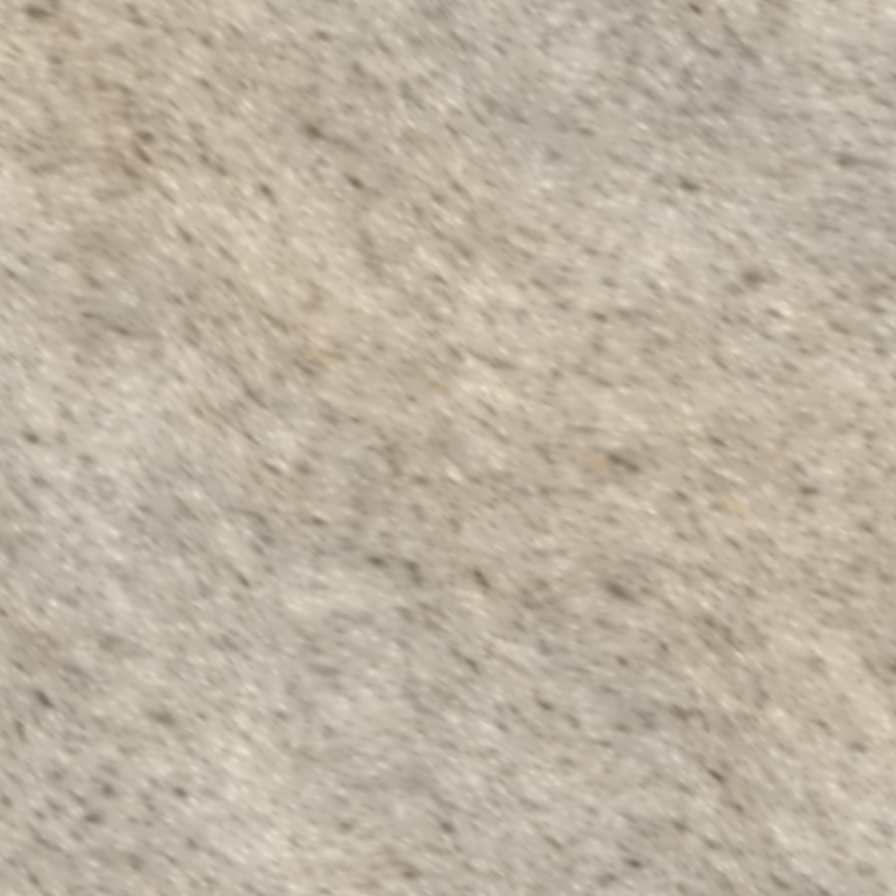
A Shadertoy shader for this texture:

```glsl
const vec3 STONE = vec3(0.752, 0.707, 0.642);
const vec3 WARM_SHIFT = vec3(0.014, 0.002, -0.022);
const vec3 SHADE_TINT = vec3(0.99, 1.0, 1.0);
const vec3 RUST = vec3(0.02, -0.02, -0.06);

const float GRAIN_ANGLE = -0.56;
const float BEND = 0.012;

// Cells per canvas, along and across the grain
const vec2 CLOUD_CELLS = vec2(4.0, 7.0);
const vec2 PATCH_CELLS = vec2(12.0, 24.0);
const vec2 GRAIN_CELLS = vec2(36.0, 80.0);
const vec2 FINE_CELLS = vec2(72.0, 140.0);
const vec2 SPECK_CELLS = vec2(24.0, 44.0);
const vec2 FLECK_CELLS = vec2(48.0, 70.0);
const vec2 BLOT_CELLS = vec2(5.0, 6.0);

const float CLOUD_GAIN = 0.045;
const float PATCH_GAIN = 0.060;
const float GRAIN_GAIN = 0.095;
const float FINE_GAIN = 0.072;
const float SPECK_GAIN = 0.17;
const float FLECK_GAIN = 0.06;
const float BLOT_GAIN = 0.32;

const float WARM_BAND = 0.79;
const float WARM_WIDTH = 0.20;

vec3 hash3(vec2 cell, float seed) {
    vec3 h = fract(vec3(cell.xyx + seed * 17.3) * vec3(0.1031, 0.1030, 0.0973));
    h += dot(h, h.yxz + 33.33);
    return fract((h.xxy + h.yxx) * h.zyx);
}

// Cellular noise: soft light and dark kernels, one per cell
float grains(vec2 p, float seed) {
    vec2 cell = floor(p);
    float sum = 0.0;
    for (int y = -1; y <= 1; y++) {
        for (int x = -1; x <= 1; x++) {
            vec2 id = cell + vec2(x, y);
            vec3 h = hash3(id, seed);
            vec2 d = id + h.xy - p;
            sum += (h.z * 2.0 - 1.0) * exp(-5.5 * dot(d, d));
        }
    }
    return sum;
}

// Sparse soft-edged spots, filling only a share of the cells
float spots(vec2 p, float share, float radius, float seed) {
    vec2 cell = floor(p);
    float cover = 0.0;
    for (int y = -1; y <= 1; y++) {
        for (int x = -1; x <= 1; x++) {
            vec2 id = cell + vec2(x, y);
            vec3 h = hash3(id, seed);
            vec3 form = hash3(id, seed + 5.0);
            vec2 d = (id + h.xy - p) / (radius * mix(0.6, 1.2, form.x));
            d.y += d.x * (form.y - 0.5) * 0.8;
            float spot = exp(-dot(d, d)) * mix(0.4, 1.0, form.z);
            cover += spot * step(h.z, share);
        }
    }
    return min(cover, 1.0);
}

void mainImage(out vec4 fragColor, in vec2 fragCoord) {
    vec2 p = fragCoord / iResolution.y;

    // Coordinates along and across the slanted grain
    float c = cos(GRAIN_ANGLE), s = sin(GRAIN_ANGLE);
    vec2 q = vec2(c * p.x + s * p.y, c * p.y - s * p.x);
    q.y += BEND * (sin(q.x * 7.0 + 1.0) + 0.4 * sin(q.x * 19.0 + q.y * 13.0));
    q += 4.0;

    // Layered brightness, skewed toward the dark side
    float clouds = grains(q * CLOUD_CELLS, 1.0);
    float patches = grains(q * PATCH_CELLS, 2.0);
    float coarse = grains(q * GRAIN_CELLS, 3.0);
    float fine = grains(q * FINE_CELLS, 4.0);
    float tone = CLOUD_GAIN * clouds + PATCH_GAIN * patches
               + GRAIN_GAIN * (coarse - 0.35 * coarse * coarse)
               + FINE_GAIN * fine;

    // Dark specks that fade in pale areas, small flecks and rare blots
    float speckFade = clamp(0.75 - 0.7 * (clouds + patches), 0.2, 1.2);
    tone -= SPECK_GAIN * speckFade * spots(q * SPECK_CELLS, 0.13, 0.27, 6.0);
    tone += FLECK_GAIN * spots(q * FLECK_CELLS, 0.05, 0.28, 7.0);
    float blotEdge = 1.0 + 0.5 * coarse;
    tone -= BLOT_GAIN * blotEdge * spots(q * BLOT_CELLS, 0.10, 0.065, 8.0);

    // Warm diagonal vein over cooler stone, with faint rust
    float offset = (q.y - 4.0 - WARM_BAND) / WARM_WIDTH;
    float warmth = exp(-offset * offset) - 0.4
                 + 0.4 * grains(q * CLOUD_CELLS * 1.4, 9.0)
                 + 0.4 * grains(q * PATCH_CELLS * 1.6, 10.0);
    float rust = spots(q * SPECK_CELLS, 0.04, 0.3, 11.0) * smoothstep(0.0, 0.8, warmth);

    vec3 color = STONE + tone * SHADE_TINT + warmth * WARM_SHIFT + rust * RUST;
    fragColor = vec4(clamp(color, 0.0, 1.0), 1.0);
}
```
